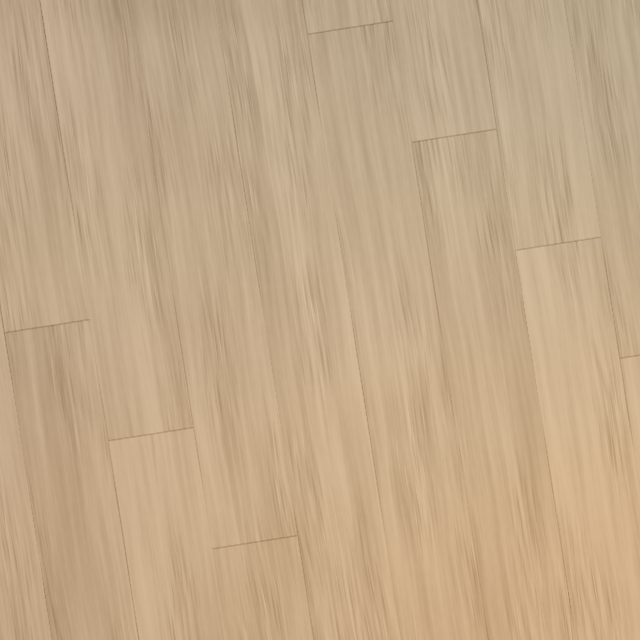
Write a three.js fragment shader that draws this texture.

```glsl
varying vec2 vUv;

float hash(vec2 p) {
  return fract(sin(dot(p, vec2(127.1, 311.7))) * 4375.85);
}

// Distance to the nearest scattered point
float cellular(vec2 p) {
  vec2 cell = floor(p);
  float nearest = 4.0;
  for (int j = -1; j <= 1; j++) {
    for (int i = -1; i <= 1; i++) {
      vec2 id = cell + vec2(float(i), float(j));
      vec2 offset = id + vec2(hash(id), hash(id + 37.3)) - p;
      nearest = min(nearest, dot(offset, offset));
    }
  }
  return sqrt(nearest);
}

// Long fibres, with sharp dark and pale lines gathered in patches
float woodGrain(vec2 p, float seed) {
  vec2 shift = vec2(seed * 31.0, seed * 17.0);
  p.x += 0.0025 * sin(p.y * 7.0 + seed * 20.0)
       + 0.0008 * sin(p.y * 25.0 + p.x * 40.0 + seed * 50.0);
  float broad = cellular(p * vec2(34.0, 1.8) + shift);
  float medium = cellular(p * vec2(90.0, 3.6) + shift * 1.7);
  float fine = cellular(p * vec2(210.0, 9.0) + shift * 2.3);
  float patches = smoothstep(0.6, 0.15, cellular(p * vec2(13.0, 3.0) + shift * 0.7));
  float pores = smoothstep(0.34, 0.08, cellular(p * vec2(150.0, 7.0) + shift * 3.1));
  float paleLines = smoothstep(0.22, 0.04, cellular(p * vec2(120.0, 6.0) + shift * 4.3));
  float figure = sin(p.x * 520.0 + 5.0 * sin(p.y * 5.0 + seed * 40.0)
               + 3.0 * sin(p.x * 55.0 + p.y * 9.0));
  float mottle = cellular(p * vec2(110.0, 60.0)) - 0.48;
  return (broad - 0.48) * 0.05 + (medium - 0.48) * 0.05
       + (fine - 0.48) * mix(0.025, 0.06, patches) + mottle * 0.012
       + patches * (figure * 0.009 - pores * 0.045 + paleLines * 0.04 - 0.012);
}

// Cool light above, warm light toward the lower right
vec3 floorColor(vec2 p) {
  vec3 top = mix(vec3(0.735, 0.645, 0.54), vec3(0.72, 0.65, 0.545), p.x);
  vec3 bottom = mix(vec3(0.755, 0.645, 0.52), vec3(0.81, 0.675, 0.52), p.x);
  vec3 color = mix(bottom, top, smoothstep(0.0, 1.0, p.y));
  float glow = exp(-4.0 * dot(p - vec2(0.57, 0.48), p - vec2(0.57, 0.48)));
  return color + vec3(0.035, 0.037, 0.034) * glow;
}

void main() {
  // Tilted plank axes: x across, y downward along the boards
  float down = 1.0 - vUv.y;
  vec2 p = vec2(vUv.x - 0.155 * down, down + 0.155 * vUv.x);

  // Columns with end joints stepping down from left to right
  float across = (p.x - 0.0625) / 0.1365;
  float column = floor(across);
  float within = fract(across);
  float along = (p.y - 0.715 - 0.194 * column) / 1.169;
  float row = floor(along);
  float seed = hash(vec2(column, row) + 5.0);

  // Each plank carries narrower strips of uneven tone
  float strip = within * 3.0 + 0.05 * sin(p.y * 7.0 + seed * 30.0);
  float stripId = floor(strip);
  float stripTone = mix(hash(vec2(stripId, seed * 91.0)),
                        hash(vec2(stripId + 1.0, seed * 91.0)),
                        smoothstep(0.92, 1.0, fract(strip)));
  float stripFade = 0.6 + 0.4 * sin(p.y * 6.0 + stripId * 2.0 + seed * 25.0);
  float tone = woodGrain(p, seed) + (seed - 0.5) * 0.025
             + (stripTone - 0.5) * 0.055 * stripFade;

  // Soft cloudy wear
  tone += 0.005 * sin(p.x * 19.0 + 2.0 * sin(p.y * 6.0))
        + 0.004 * sin(p.y * 14.0 + 3.0 * sin(p.x * 11.0));

  // Pale tones level off, dark ones stay deep
  tone = tone > 0.0 ? tone / (1.0 + 9.0 * tone) : tone;

  // Thin seams, broken along the sides and steady at the ends
  float sideGap = min(within, 1.0 - within) * 0.1365;
  float endGap = min(fract(along), 1.0 - fract(along)) * 1.169;
  float sideSeam = smoothstep(0.002, 0.0003, sideGap);
  float endSeam = smoothstep(0.0022, 0.0004, endGap);
  float seamId = floor(across + 0.5) * 2.4;
  float fade = smoothstep(-0.6, 0.9, sin(p.y * 9.0 + seamId) + 0.4 * sin(p.y * 31.0 + seamId));
  float seam = max(sideSeam * (0.015 + 0.06 * fade), endSeam * 0.085);

  vec3 color = floorColor(vUv) + 0.008 + tone * vec3(1.0, 1.02, 1.0);
  color -= seam * vec3(1.0, 1.05, 1.05);

  // Dim patch along the upper left edge
  vec2 patchOffset = (vUv - vec2(0.24, 1.0)) * vec2(5.0, 22.0);
  color -= 0.04 * exp(-dot(patchOffset, patchOffset));

  gl_FragColor = vec4(clamp(color, 0.0, 1.0), 1.0);
}
```
